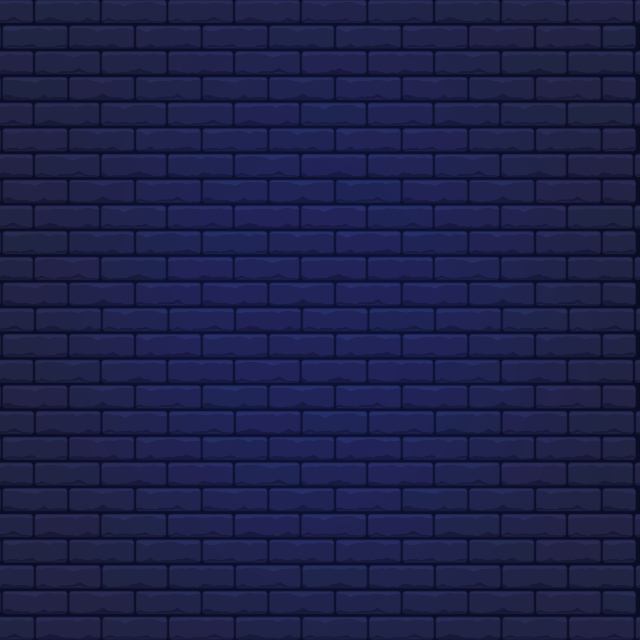
Reproduce this texture procedurally as a three.js fragment shader.

```glsl
// Night-blue brick wall: about 25 staggered rows of 9.6 rounded bricks.
// Each brick is a rounded-box distance with a ragged lit top and shaded foot
// cut by layered sines; a soft central glow shifts the palette to blue.
varying vec2 vUv;

float hash(vec2 p) {
  return fract(sin(dot(p, vec2(127.1, 311.7))) * 437.58);
}

float roundedBox(vec2 p, vec2 halfSize, float radius) {
  vec2 q = abs(p) - halfSize + radius;
  return length(max(q, 0.0)) + min(max(q.x, q.y), 0.0) - radius;
}

// Chipped contour from 0 to about 1: pointed ridges over slow swells.
float raggedEdge(float x, float seed) {
  float ridge = 1.0 - abs(sin(x * 5.5 + seed * 17.0));
  float swell = 0.5 + 0.5 * sin(x * 8.0 + seed * 41.0);
  float chips = sin(x * 27.0 + seed * 9.0) + 0.6 * sin(x * 49.0 + seed * 23.0);
  return clamp(0.6 * ridge * ridge + 0.35 * swell + 0.07 * chips, 0.0, 1.0);
}

void main() {
  // Rows counted from the top, every other one shifted by half a brick
  float down = (1.0 - vUv.y) * 24.9 + 0.06;
  float row = floor(down);
  float odd = mod(row, 2.0);
  float jitter = (hash(vec2(row, 4.0)) - 0.5) * 0.025;
  float across = vUv.x * 9.6 - mix(0.515 + jitter, 0.025, odd);
  float column = floor(across);

  // Odd rows finish with a half brick
  float brickWidth = odd > 0.5 && column > 8.5 ? 0.525 : 1.0;
  vec2 cell = vec2(across - column, 1.0 - fract(down));
  vec2 local = (cell - vec2(0.5 * brickWidth, 0.5)) / vec2(9.6, 24.9);
  vec2 halfSize = vec2(brickWidth / 19.2 - 0.0014, 0.0179);
  float dist = roundedBox(local, halfSize, 0.0052);
  float face = 1.0 - smoothstep(-0.0007, 0.0007, dist);

  // Wear variants recur every three columns and four rows
  vec2 variant = vec2(mod(column, 3.0), mod(row, 4.0));
  float topSeed = hash(variant + 2.0);
  float footSeed = hash(variant + 7.0);
  float height = local.y / halfSize.y * 0.5 + 0.5;
  float topDepth = 0.10 + 0.19 * raggedEdge(cell.x, topSeed);
  float footDepth = 0.05 + 0.24 * raggedEdge(cell.x + 0.3, footSeed);
  float lit = smoothstep(-0.02, 0.02, height - 1.0 + topDepth);
  float shaded = 1.0 - smoothstep(-0.02, 0.02, height - footDepth);

  // Some feet keep a pale sliver below the chipped shadow
  float sliver = 1.0 - smoothstep(-0.02, 0.02, height - footDepth * 0.4);
  shaded -= sliver * step(0.72, footSeed) * 0.8;

  // Palette from the dim border to the glowing centre
  float glow = 1.0 - smoothstep(0.15, 0.6, length((vUv - 0.5) * vec2(1.15, 0.9)));
  vec3 mortar = mix(vec3(0.050, 0.055, 0.155), vec3(0.048, 0.072, 0.205), glow);
  vec3 body = mix(vec3(0.132, 0.140, 0.268), vec3(0.127, 0.140, 0.345), glow);
  vec3 highlight = mix(vec3(0.158, 0.168, 0.325), vec3(0.150, 0.183, 0.415), glow);
  vec3 shadow = mix(vec3(0.093, 0.099, 0.218), vec3(0.092, 0.102, 0.268), glow);

  vec3 brick = mix(body, highlight, lit);
  brick = mix(brick, shadow, shaded);
  brick += (hash(vec2(column, row)) - 0.5) * vec3(0.012, -0.008, 0.010);

  // Thin dark rim, then deeper mortar away from the brick
  brick = mix(brick, shadow, 0.6 * smoothstep(-0.0022, -0.0004, dist));
  mortar *= 1.1 - 0.2 * smoothstep(0.0, 0.002, dist);
  gl_FragColor = vec4(mix(mortar, brick, face), 1.0);
}
```
